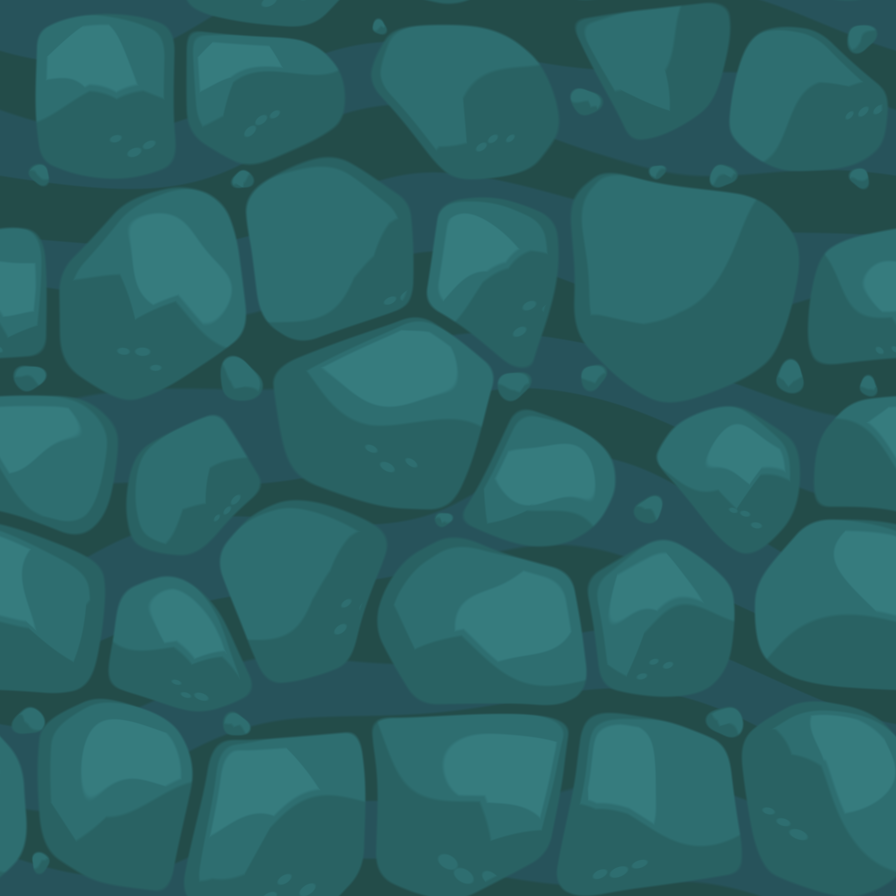
This texture is drawn by a WebGL 2 fragment shader. Its source:

```glsl
#version 300 es
precision highp float;
// Flat-shaded teal boulders and pebbles on wavy bands of dark soil.
// Boulders are rounded cells of a wrapped power diagram, cut by an oval and a plane;
// pebbles shrink to fit the free gaps, and each stone gets shade, light and glint.
uniform vec2 u_resolution;
out vec4 fragColor;

const float TAU = 6.2831853;
const float GRID = 5.0;          // boulders per side
const float PEBBLES = 13.0;      // pebble cells per side
const float PEBBLE_MAX = 0.027;
const float GAP = 0.007;
const float SOFT = 0.0019;       // half width of a smoothed edge

const vec3 SOIL_DARK = vec3(0.137, 0.297, 0.288);
const vec3 SOIL_BLUE = vec3(0.153, 0.327, 0.358);
const vec3 SHADE = vec3(0.160, 0.385, 0.388);
const vec3 LIGHT = vec3(0.180, 0.432, 0.440);
const vec3 GLINT = vec3(0.210, 0.485, 0.495);

struct Stone { float dist; float radius; vec2 local; vec2 id; };

vec2 hash2(vec2 cell, float seed) {
  vec3 q = fract(vec3(cell + 3.0, seed + 5.0) * vec3(0.1031, 0.1030, 0.0973));
  q += dot(q, q.yzx + 33.33);
  return fract((q.xx + q.yz) * q.zy);
}

mat2 rotation(float a) { return mat2(cos(a), sin(a), -sin(a), cos(a)); }

float fill(float d) { return smoothstep(SOFT, -SOFT, d); }

float smoothMax(float a, float b, float k) {
  float h = max(k - abs(a - b), 0.0) / k;
  return max(a, b) + h * h * k * 0.25;
}

// Value noise that repeats after a whole period
vec2 wrapNoise(vec2 p, vec2 period, float seed) {
  vec2 i = floor(p), f = fract(p);
  f = f * f * (3.0 - 2.0 * f);
  vec2 a = hash2(mod(i, period), seed);
  vec2 b = hash2(mod(i + vec2(1, 0), period), seed);
  vec2 c = hash2(mod(i + vec2(0, 1), period), seed);
  vec2 d = hash2(mod(i + 1.0, period), seed);
  return mix(mix(a, b, f.x), mix(c, d, f.x), f.y) - 0.5;
}

// Centre and radius of the boulder in a cell
vec3 site(vec2 cell) {
  vec2 id = mod(cell, GRID);
  vec2 jitter = (hash2(id, 1.0) - 0.5) * 0.46;
  jitter.x += 0.4 * sin(id.y * 2.4);
  return vec3((cell + 0.5 + jitter) / GRID, mix(0.078, 0.138, hash2(id, 2.0).x));
}

float power(vec2 p, vec3 s) { return dot(p - s.xy, p - s.xy) - s.z * s.z; }

Stone boulderAt(vec2 p) {
  p += 0.026 * wrapNoise(p * 7.0, vec2(7.0), 3.0);
  vec2 base = floor(p * GRID), owner = base;
  vec3 own = site(base);
  for (int k = 0; k < 25; k++) {
    vec2 cell = base + vec2(k % 5 - 2, k / 5 - 2);
    vec3 s = site(cell);
    if (power(p, s) < power(p, own)) { own = s; owner = cell; }
  }
  vec2 id = mod(owner, GRID), local = p - own.xy;
  vec2 h = hash2(id, 4.0);
  // Oval body with one chopped side
  vec2 o = abs(rotation((h.x - 0.5) * 1.8) * local) / (own.z * vec2(1.08, 0.88));
  float d = (pow(pow(o.x, 2.7) + pow(o.y, 2.7), 1.0 / 2.7) - 1.0) * own.z * 0.9;
  vec2 cut = rotation(h.y * TAU) * vec2(1, 0);
  d = smoothMax(d, dot(local, cut) - own.z * 0.72, 0.012);
  // Borders shared with the neighbours
  for (int k = 0; k < 25; k++) {
    vec2 cell = base + vec2(k % 5 - 2, k / 5 - 2);
    if (cell == owner) continue;
    vec3 s = site(cell);
    float border = (power(p, own) - power(p, s)) / (2.0 * distance(own.xy, s.xy));
    d = smoothMax(d, border + GAP, 0.018);
  }
  return Stone(d, own.z, local, id);
}

Stone pebbleAt(vec2 p) {
  vec2 cell = floor(p * PEBBLES), id = mod(cell, PEBBLES);
  vec2 h = hash2(id, 6.0), shape = hash2(id, 7.0);
  vec2 centre = (cell + 0.5) / PEBBLES + (h - 0.5) * 0.018;
  vec2 local = p - centre;
  Stone pebble = Stone(1.0, PEBBLE_MAX, local, id + 20.0);
  if (length(local) > PEBBLE_MAX * 1.15) return pebble;
  float r = min(PEBBLE_MAX * mix(0.6, 1.0, shape.x), boulderAt(centre).dist - 0.002);
  if (r < 0.009) return pebble;
  float room = r;
  for (int k = 0; k < 6; k++) {
    vec2 dir = rotation(float(k) * TAU / 6.0) * vec2(1, 0);
    room = min(room, r + boulderAt(centre + dir * r).dist - 0.003);
  }
  if (room < 0.009) return pebble;
  vec2 o = rotation(shape.y * TAU) * local;
  float lump = 1.0 + 0.09 * sin(3.0 * atan(o.y, o.x) + h.x * TAU);
  pebble.dist = length(o * vec2(1.0, 1.3)) * lump - room;
  pebble.radius = room;
  return pebble;
}

vec3 paintStone(vec3 under, Stone s) {
  vec2 h = hash2(s.id, 8.0), g = hash2(s.id, 9.0);
  vec2 q = rotation((g.x - 0.5) * 1.5) * s.local / s.radius;
  // Lit top, with a wavy lower edge and one pointed tongue
  float tongue = max(0.0, 1.0 - abs(q.x - h.x + 0.5) * 3.5);
  float top = q.y + 0.08 + 0.2 * sin(q.x * 3.2 + h.y * TAU) + 0.4 * tongue * g.y;
  float rim = 0.14 * s.radius * (q.x * sign(h.x - 0.5) + 0.1);
  float lit = max(-top * s.radius * 0.8, s.dist + rim);
  vec3 col = mix(SHADE, LIGHT, fill(lit));
  if (s.radius > 0.05) {
    // Bent glint
    vec2 b = rotation((h.y - 0.5) * 2.0) * (q - vec2((g.y - 0.5) * 0.5, 0.36));
    b.y += 0.6 * b.x * b.x - 0.12 * sin(b.x * 5.0 + g.x * TAU);
    float shine = (length(b * vec2(1.25, 2.2)) - 0.76) * s.radius * 0.55;
    shine = max(shine, max(s.dist + 0.012, lit + 0.006));
    col = mix(col, GLINT, fill(shine) * step(0.18, g.x));
    // Small pits in the shade
    for (int k = 0; k < 3; k++) {
      vec2 j = hash2(s.id, 10.0 + float(k));
      vec2 c = vec2((h.x - 0.5) * 0.6 + 0.17 * float(k), -0.42 - 0.22 * j.x);
      float pit = length(rotation(0.5 - h.y) * (q - c) * vec2(1.0, 1.8)) - 0.05 - 0.035 * j.y;
      col = mix(col, LIGHT, fill(max(pit * s.radius, s.dist + 0.006)) * step(0.35, h.y));
    }
  }
  return mix(under, col, fill(s.dist));
}

// Level bands of soil that swell and taper
vec3 soil(vec2 p) {
  float drift = 0.22 * sin(TAU * p.x + 1.0) + 0.12 * sin(TAU * (2.0 * p.x + p.y));
  float bend = wrapNoise(p * vec2(3, 6), vec2(3, 6), 15.0).x;
  float band = sin(TAU * (6.0 * p.y + drift + 0.35 * bend));
  band += 1.2 * wrapNoise(p * vec2(4, 5), vec2(4, 5), 16.0).y + 0.1;
  return mix(SOIL_DARK, SOIL_BLUE, fill(-band / (TAU * 6.0)));
}

void main() {
  vec2 p = gl_FragCoord.xy / u_resolution;
  vec3 col = paintStone(soil(p), pebbleAt(p));
  fragColor = vec4(paintStone(col, boulderAt(p)), 1.0);
}
```
